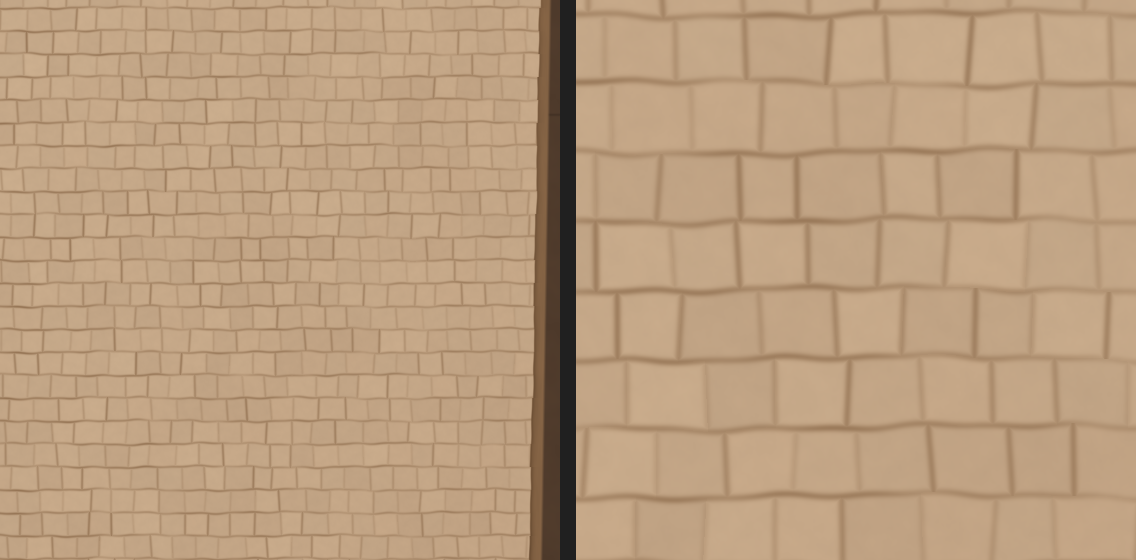
Left, the full canvas; right, a detail of the centre.
This texture is drawn by a WebGL 2 fragment shader. Its source:

```glsl
#version 300 es
precision highp float;

uniform vec2 u_resolution;
out vec4 outColor;

#define TILES vec2(23.6, 24.4)  // repeats across and down
#define ROW_PHASE 0.06          // height of the lowest joint, in rows
#define JOINT_WIDTH 0.0023      // soft half width of a joint
#define JITTER 0.26             // spread of the upright joints, in tiles
#define WOBBLE 0.035            // waviness of the level joints, in rows
#define TILE_VARIATION 0.035    // brightness spread between tiles
#define WALL_EDGE vec2(0.945, 0.964)  // right end of tiles, bottom and top
#define TRIM_EDGE vec2(0.967, 0.983)  // right end of trim, bottom and top

const vec3 TILE_LIGHT = vec3(0.785, 0.675, 0.550);
const vec3 TILE_DEEP = vec3(0.745, 0.622, 0.500);
const vec3 JOINT = vec3(0.575, 0.445, 0.320);
const vec3 TRIM = vec3(0.520, 0.390, 0.270);
const vec3 SHADOW = vec3(0.400, 0.290, 0.190);
const vec3 PANEL = vec3(0.310, 0.230, 0.170);

float hash(vec2 p) {
    vec3 q = fract(vec3(p.xyx) * 0.1031);
    q += dot(q, q.yzx + 33.33);
    return fract((q.x + q.y) * q.z);
}

// Layered sines, each bending the next, from about -1 to 1
float mottle(vec2 p) {
    float sum = 0.0;
    float weight = 0.5;
    for (int i = 0; i < 4; i++) {
        sum += weight * sin(p.x + 1.3 * sin(p.y)) * cos(p.y - 0.9 * sin(p.x));
        p = mat2(1.5, 1.1, -1.1, 1.5) * p + 2.7;
        weight *= 0.6;
    }
    return sum;
}

float wave(float x, float seed) {
    return sin(x * 19.0 + seed * 40.0) + 0.6 * sin(x * 71.0 + seed * 90.0)
         + 0.4 * sin(x * 133.0 + seed * 17.0);
}

float jointProfile(float d) {
    float w = max(JOINT_WIDTH, 0.7 / u_resolution.y);
    return exp(-d * d / (w * w));
}

vec3 tiledWall(vec2 uv) {
    // Nearest level joint, and the row on this side of it
    float y = uv.y * TILES.y - ROW_PHASE;
    float level = floor(y + 0.5);
    float seed = hash(vec2(level, 7.0));
    float dy = y - level - WOBBLE * wave(uv.x, seed);
    float row = level + step(0.0, dy) - 1.0;

    // Nearest upright joint, shifted and tilted at random
    float x = uv.x * TILES.x + hash(vec2(row, 3.0));
    float upright = floor(x + 0.5);
    vec2 id = vec2(upright, row);
    float tilt = 0.16 * (hash(id + 51.0) - 0.5) * (y - row - 0.5);
    float dx = x - upright - JITTER * (hash(id + 11.0) - 0.5) - tilt;
    vec2 tile = vec2(upright + step(0.0, dx) - 1.0, row);

    // Tile faces: broad tint, tile tone and fine mottling
    float tint = 0.40 + 0.22 * (uv.x - uv.y) + 0.12 * mottle(uv * 9.0);
    tint += 0.30 * (hash(tile + 23.0) - 0.5);
    vec3 color = mix(TILE_LIGHT, TILE_DEEP, clamp(tint, 0.0, 1.0));
    color *= 1.0 + TILE_VARIATION * (hash(tile + 37.0) - 0.5);
    color *= 1.0 + 0.013 * mottle(uv * 120.0 + 9.0 * hash(tile));

    // Joints: uneven depth, fainter to the right
    float fade = mix(1.0, 0.72, uv.x);
    float levelDepth = clamp(0.62 + 0.17 * wave(uv.x * 0.8, seed + 0.4), 0.3, 0.95);
    float uprightDepth = mix(0.22, 0.85, pow(hash(id + 71.0), 1.4));
    float joint = max(jointProfile(dy / TILES.y) * levelDepth,
                      jointProfile(dx / TILES.x) * uprightDepth);
    return mix(color, JOINT, joint * fade);
}

void main() {
    vec2 uv = gl_FragCoord.xy / u_resolution;
    float soft = max(0.0016, 0.8 / u_resolution.x);
    vec3 color = tiledWall(uv);

    // Ragged end of the tiles, shaded where the trim begins
    float row = floor(uv.y * TILES.y - ROW_PHASE);
    float ragged = 0.003 * (hash(vec2(row, 91.0)) - 0.5) + 0.0006 * wave(uv.y, 0.2);
    float wallEnd = uv.x - mix(WALL_EDGE.x, WALL_EDGE.y, uv.y) - ragged;
    float shade = exp(-abs(wallEnd - 0.002) / 0.004) * mix(0.85, 0.4, uv.y);
    vec3 trim = mix(TRIM, SHADOW, shade);
    trim *= 1.0 + 0.03 * mottle(uv * vec2(150.0, 20.0));
    color = mix(color, trim, smoothstep(-soft, soft, wallEnd));

    // Dark panel with one faint seam
    float trimEnd = uv.x - mix(TRIM_EDGE.x, TRIM_EDGE.y, uv.y);
    vec3 panel = PANEL * (1.0 + 0.04 * mottle(uv * 30.0));
    panel *= 1.0 - 0.15 * jointProfile(uv.y - 0.795);
    color = mix(color, panel, smoothstep(-2.0 * soft, 2.0 * soft, trimEnd));

    outColor = vec4(color, 1.0);
}
```
